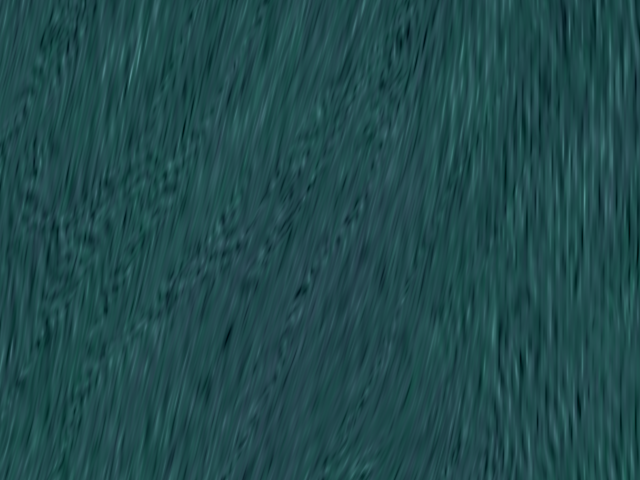
Reproduce this texture procedurally as a Shadertoy shader.

```glsl
// Dark teal fibres: fine noise is smeared along a slowly turning direction
// field, so it forms slanted streaks. Diagonal seams shorten and ruffle the
// streaks, and broad soft patches shift the tint between green and violet.

const vec3 TEAL = vec3(0.132, 0.294, 0.305);
const vec3 LIGHT_AXIS = vec3(0.46, 0.57, 0.57);
const vec3 VIOLET_AXIS = vec3(0.22, -0.10, 0.12);
const int SMEAR_STEPS = 32;

vec3 hash3(vec2 p) {
    vec3 q = vec3(dot(p, vec2(127.1, 311.7)),
                  dot(p, vec2(269.5, 183.3)),
                  dot(p, vec2(419.2, 371.9)));
    return fract(sin(q) * 43758.5453);
}

// Three independent channels of smooth value noise, centred on zero
vec3 noise3(vec2 p) {
    vec2 cell = floor(p);
    vec2 f = fract(p);
    f = f * f * (3.0 - 2.0 * f);
    vec3 low = mix(hash3(cell), hash3(cell + vec2(1.0, 0.0)), f.x);
    vec3 high = mix(hash3(cell + vec2(0.0, 1.0)), hash3(cell + 1.0), f.x);
    return mix(low, high, f.y) - 0.5;
}

// Ruffled seams running diagonally, fading out toward the right
float seamMask(vec2 p) {
    float across = p.x - 0.48 * p.y;
    float n = noise3(vec2(across * 7.0, p.y * 0.9) + 31.0).x;
    n += 0.25 * noise3(vec2(across * 24.0, p.y * 5.0) + 57.0).y;
    float seam = 1.0 - smoothstep(0.01, 0.12, abs(n));
    return seam * (1.0 - 0.6 * smoothstep(0.85, 1.2, p.x));
}

// Lean of the fibres from vertical, in radians
float fibreLean(vec2 p, float seam) {
    float lean = mix(0.19, 0.31, smoothstep(0.1, 0.6, p.x));
    lean = mix(lean, -0.02, smoothstep(0.75, 1.15, p.x));
    lean += 0.20 * noise3(p * 2.5 + 11.0).x;
    return lean + seam * 0.40 * noise3(p * 18.0 + 73.0).y;
}

// Noise averaged along a direction; contrast is kept even for any reach
vec3 smear(vec2 p, vec2 dir, float reach, float density) {
    vec3 sum = vec3(0.0);
    float total = 0.0;
    for (int i = 0; i < SMEAR_STEPS; i++) {
        float t = (float(i) + 0.5) / float(SMEAR_STEPS) - 0.5;
        float weight = 0.5 + 0.5 * cos(6.2832 * t);
        sum += weight * noise3((p + dir * t * reach) * density);
        total += weight;
    }
    return sum / total * sqrt(reach * density / 16.0);
}

// Strengthens the rare strong streaks, keeping the rest quiet
float sparse(float x) {
    return x * (0.6 + 5.0 * abs(x));
}

void mainImage(out vec4 fragColor, in vec2 fragCoord) {
    vec2 p = fragCoord / iResolution.y;

    // Local direction and length of the fibres
    float seam = seamMask(p);
    float lean = fibreLean(p, seam);
    vec2 dir = vec2(sin(lean), cos(lean));
    float reach = mix(0.100, 0.038, seam);

    // Fine fibres over wider, softer strands
    vec3 fine = smear(p, dir, reach, 225.0);
    vec3 wide = smear(p + 5.0, dir, reach * 1.5, 95.0);
    float light = 0.66 * sparse(fine.x) + 0.36 * sparse(wide.x);
    float violet = 0.30 * fine.y + 0.34 * wide.y;

    // Broad patches of tint and brightness, stretched along the lean
    vec2 q = vec2(p.x - 0.25 * p.y, p.y * 0.4);
    vec3 patches = noise3(q * 6.0 + 19.0) + 0.6 * noise3(q * 17.0 + 43.0);
    light += 0.034 * patches.x;
    violet += 0.12 * patches.y;

    // Occasional green glints and darker gaps
    float green = smoothstep(0.40, 0.75, patches.z) * (0.5 + 2.5 * fine.z);
    vec3 color = TEAL + light * LIGHT_AXIS + violet * VIOLET_AXIS;
    color += green * vec3(-0.03, 0.03, -0.005);
    color -= seam * 0.10 * max(-fine.x, 0.0);

    fragColor = vec4(clamp(color, 0.0, 1.0), 1.0);
}
```
